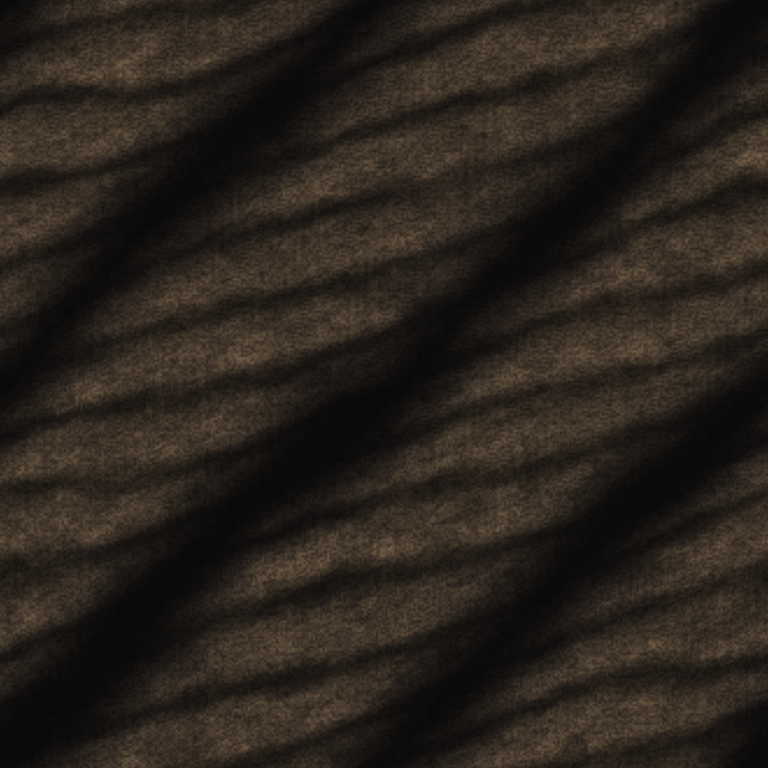
Give the GLSL for this texture, as a Shadertoy shader.

```glsl
// Dark brown ribbed cloth with slanting ridges, crossed by soft diagonal shadow folds.

const float TAU = 6.2831853;
const vec3 SHADOW = vec3(0.043, 0.040, 0.039);
const vec3 CLOTH = vec3(0.278, 0.229, 0.178);

float hash(vec2 p) {
    return fract(sin(dot(p, vec2(127.1, 311.7))) * 43758.5453);
}

// Wraps a sheared lattice cell onto the unit canvas.
float cellValue(vec2 cell, vec2 count, float rise, float seed) {
    float turns = floor((cell.x + 0.5) / count.x);
    cell.x -= turns * count.x;
    cell.y = floor(mod(cell.y + turns * rise + 0.5, count.y));
    return hash(cell + seed);
}

// Tiling value noise; its cells climb by rise / count.y across the canvas.
float noise(vec2 uv, vec2 count, float rise, float seed) {
    vec2 p = vec2(uv.x * count.x, uv.y * count.y - uv.x * rise);
    vec2 i = floor(p);
    vec2 f = p - i;
    f = f * f * (3.0 - 2.0 * f);
    float a = cellValue(i, count, rise, seed);
    float b = cellValue(i + vec2(1, 0), count, rise, seed);
    float c = cellValue(i + vec2(0, 1), count, rise, seed);
    float d = cellValue(i + vec2(1, 1), count, rise, seed);
    return mix(mix(a, b, f.x), mix(c, d, f.x), f.y);
}

float fbm(vec2 uv, vec2 count, float rise, float seed) {
    float sum = 0.0;
    float weight = 0.5;
    for (int k = 0; k < 4; k++) {
        sum += weight * noise(uv, count, rise, seed + float(k) * 17.0);
        count *= 2.0;
        rise *= 2.0;
        weight *= 0.5;
    }
    return sum / 0.9375;
}

// Distance to the nearest whole number, 0 to 0.5.
float toWhole(float x) {
    return abs(fract(x + 0.5) - 0.5);
}

// Two diagonal folds: 0 in the shadow core, 1 on the open cloth.
float foldLight(vec2 uv, float diagonal) {
    float bend = 0.10 * (noise(uv, vec2(4), 0.0, 3.0) - 0.5);
    float widen = 0.09 * (noise(uv, vec2(5), 0.0, 8.0) - 0.5);
    float ragged = 0.07 * (fbm(uv, vec2(14), 0.0, 21.0) - 0.5);
    float dist = toWhole(diagonal + bend) + widen + ragged;
    return smoothstep(0.0, 0.32, dist);
}

// Slanting ribs that steepen as they run into a fold.
float ribLight(vec2 uv, float diagonal) {
    float phase = 12.0 * uv.y - 4.0 * uv.x + 0.15 * sin(TAU * diagonal);
    phase += 0.4 * (noise(uv, vec2(4, 6), 2.0, 31.0) - 0.5);
    phase += 0.25 * (fbm(uv, vec2(20, 36), 12.0, 37.0) - 0.5);
    float depth = mix(0.22, 0.48, noise(uv, vec2(5, 9), 3.0, 43.0));
    float crest = smoothstep(0.0, 0.32, toWhole(phase));
    return mix(depth, 1.0, crest) * (1.0 + 0.10 * sin(TAU * phase));
}

// Worn patches with crisp borders and streaks drawn out along the ribs.
float wear(vec2 uv) {
    float broad = fbm(uv, vec2(12, 24), 6.0, 51.0);
    float patches = smoothstep(0.50, 0.60, fbm(uv, vec2(24, 45), 12.0, 57.0));
    float scuffs = smoothstep(0.42, 0.58, fbm(uv, vec2(36, 66), 18.0, 91.0));
    float streaks = noise(uv, vec2(50, 240), 60.0, 63.0) - 0.5;
    return 0.79 + 0.45 * (broad - 0.5) + 0.18 * patches
        + 0.14 * scuffs + 0.14 * streaks;
}

// Fine woven grain.
float grain(vec2 uv) {
    float coarse = noise(uv, vec2(170, 210), 42.0, 71.0) - 0.5;
    float fine = noise(uv, vec2(330), 0.0, 79.0) - 0.5;
    return 0.4 * coarse + 0.75 * fine;
}

void mainImage(out vec4 fragColor, in vec2 fragCoord) {
    vec2 uv = fragCoord / iResolution.xy;
    float diagonal = 2.0 * (uv.y - uv.x);

    float fold = foldLight(uv, diagonal);
    float speckle = grain(uv);
    float light = fold * ribLight(uv, diagonal) * wear(uv);
    light *= 1.0 + 0.68 * speckle;

    vec3 color = mix(SHADOW, CLOTH, light);
    // Half-lit cloth beside the folds turns slightly cooler.
    color.b += 0.012 * fold * (1.0 - fold);
    color += 0.018 * speckle;
    fragColor = vec4(color, 1.0);
}
```
